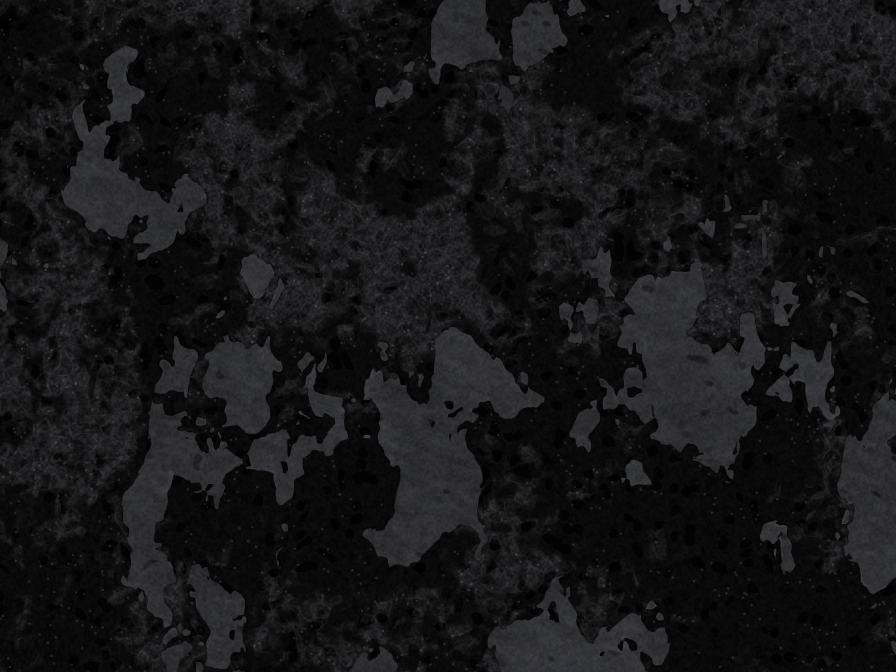
Write a WebGL 2 fragment shader that draws this texture.

```glsl
#version 300 es
precision highp float;

uniform vec2 u_resolution;
out vec4 fragColor;

vec3 hash3(vec2 cell) {
    vec3 q = vec3(dot(cell, vec2(127.1, 311.7)),
                  dot(cell, vec2(269.5, 183.3)),
                  dot(cell, vec2(419.2, 371.9)));
    return fract(sin(q) * 43758.545);
}

// Smooth cellular noise: each scattered point spreads its own random value.
float cellBlend(vec2 p) {
    vec2 base = floor(p);
    float total = 0.0, weights = 1e-4;
    for (int y = -1; y <= 1; y++) {
        for (int x = -1; x <= 1; x++) {
            vec2 cell = base + vec2(x, y);
            vec3 rnd = hash3(cell);
            vec2 d = cell + 0.15 + 0.7 * rnd.xy - p;
            float w = max(0.0, 1.15 - dot(d, d));
            w *= w;
            w *= w;
            total += w * rnd.z;
            weights += w;
        }
    }
    return total / weights;
}

// Nearest distance, gap to the second nearest, random value of the cell.
vec3 cells(vec2 p) {
    vec2 base = floor(p);
    float first = 9.0, second = 9.0, id = 0.0;
    for (int y = -1; y <= 1; y++) {
        for (int x = -1; x <= 1; x++) {
            vec2 cell = base + vec2(x, y);
            vec3 rnd = hash3(cell);
            float d = length(cell + rnd.xy - p);
            if (d < first) {
                second = first;
                first = d;
                id = rnd.z;
            } else {
                second = min(second, d);
            }
        }
    }
    return vec3(first, second - first, id);
}

// Height of the flaking paint layer, slightly stretched downwards.
float paintField(vec2 p) {
    vec2 q = p * vec2(1.15, 0.9);
    return 0.42 * cellBlend(q * 5.0 + 3.7)
         + 0.34 * cellBlend(q * 13.0 + 21.3)
         + 0.16 * cellBlend(q * 34.0 + 8.1)
         + 0.08 * cellBlend(q * 85.0 + 47.9);
}

void main() {
    vec2 p = gl_FragCoord.xy / u_resolution.y;
    vec2 wobble = vec2(cellBlend(p * 22.0 + 61.0), cellBlend(p * 22.0 + 95.0)) - 0.5;
    vec2 warped = p + 0.022 * wobble;

    // Fine grain shared by all layers
    float grain = cellBlend(p * 290.0) - 0.5;
    float grit = cellBlend(p * 120.0 + 13.0) - 0.5;

    // Dark ground with patches of grey crust, thicker to the upper left
    float crust = 0.42 * cellBlend(warped * 6.0 + 33.0)
                + 0.32 * cellBlend(warped * 24.0 + 71.0)
                + 0.26 * cellBlend(warped * 75.0 + 5.0)
                + 0.07 * (p.y - p.x * 0.75);
    float crusted = smoothstep(0.43, 0.70, crust);
    float tone = mix(0.036, 0.122, crusted);
    tone += (grain * 0.07 + grit * 0.05) * (0.4 + 0.8 * crusted);

    // Lacy borders and dark pits in the crust
    vec3 lace = cells(warped * 46.0);
    tone += 0.035 * smoothstep(0.14, 0.02, lace.y) * smoothstep(0.40, 0.58, crust);
    tone -= 0.035 * smoothstep(0.42, 0.30, lace.x) * step(0.7, lace.z);

    // Loose pale specks
    vec3 speck = cells(p * 130.0 + 17.0);
    tone += 0.10 * smoothstep(0.36, 0.14, speck.x) * step(0.93, speck.z);

    // Paint islands: slanted brush relief, thin pale rim, shadow outside
    float field = paintField(warped) - 0.628;
    float soft = max(fwidth(field) * 0.7, 0.002);
    float paint = smoothstep(-soft, soft, field);
    float shadow = smoothstep(-0.035, 0.0, field);
    float rim = smoothstep(0.014, 0.003, field) * smoothstep(0.35, 0.7, cellBlend(p * 30.0 + 80.0));
    vec2 slant = mat2(0.94, 0.34, -0.34, 0.94) * warped;
    float brush = cellBlend(slant * vec2(24.0, 95.0)) - 0.5;
    float coat = 0.186 + 0.035 * brush + 0.045 * grain + 0.03 * grit
               + 0.04 * (cellBlend(p * 9.0 + 52.0) - 0.5) + 0.04 * rim;
    vec3 scratch = cells(slant * vec2(30.0, 60.0) + 9.0);
    coat -= 0.06 * smoothstep(0.30, 0.15, scratch.x) * step(0.93, scratch.z);
    tone = mix(tone * (1.0 - 0.35 * shadow), coat, paint);

    // Cool tint grows with brightness
    tone = max(tone, 0.008);
    vec3 tint = mix(vec3(1.0), vec3(0.985, 0.995, 1.05), smoothstep(0.05, 0.12, tone));
    fragColor = vec4(tone * tint, 1.0);
}
```
